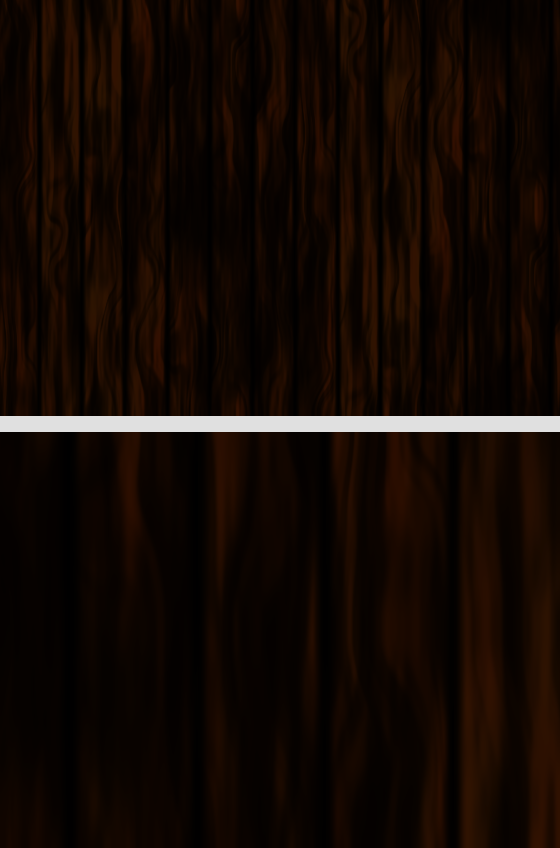
Top, the full canvas; bottom, a detail of the centre.
A WebGL 2 fragment shader for this texture:

```glsl
#version 300 es
precision highp float;

uniform vec2 u_resolution;
out vec4 fragColor;

// Layout, in canvas heights
const float PLANK_WIDTH = 0.1025;
const float FIRST_SEAM = 0.0947;
const float GRAIN_PERIOD = 1.018;
const float PLANKS_PER_SET = 7.0;

const vec3 SHADOW = vec3(0.010, 0.002, 0.0);
const vec3 RED_BROWN = vec3(0.215, 0.064, 0.002);
const vec3 OLIVE_BROWN = vec3(0.175, 0.078, 0.004);

// Brightness of each plank in a set
const float TONES[7] = float[7](0.72, 0.98, 1.18, 0.72, 0.76, 0.82, 0.76);

float hash(ivec2 cell, int seed) {
    uint n = uint(cell.x + 64) * 1597334677u
           ^ uint(cell.y + 64) * 3812015801u
           ^ uint(seed + 1) * 2798796415u;
    n = (n ^ (n >> 15)) * 2246822519u;
    n = (n ^ (n >> 13)) * 3266489917u;
    return float((n ^ (n >> 16)) >> 8) / 16777216.0;
}

// Value noise that wraps vertically after the given number of rows
float wrapNoise(vec2 p, int rows, int seed) {
    vec2 base = floor(p);
    vec2 f = p - base;
    f = f * f * f * (f * (f * 6.0 - 15.0) + 10.0);
    int x = int(base.x);
    int y0 = int(mod(base.y, float(rows)));
    int y1 = (y0 + 1) % rows;
    float low = mix(hash(ivec2(x, y0), seed), hash(ivec2(x + 1, y0), seed), f.x);
    float high = mix(hash(ivec2(x, y1), seed), hash(ivec2(x + 1, y1), seed), f.x);
    return mix(low, high, f.y);
}

// Noise on a plank: columns across its width, rows along its length
float plankNoise(vec2 uv, float columns, int rows, int seed) {
    return wrapNoise(uv * vec2(columns, float(rows)), rows, seed);
}

// Bent growth lines that close into arches
float growthLines(vec2 uv, int seed) {
    float bend = 0.65 * plankNoise(uv, 1.6, 6, seed)
               + 0.3 * plankNoise(uv, 2.7, 12, seed + 1);
    float level = uv.x + bend;
    float wide = wrapNoise(vec2(level * 5.0, uv.y * 3.0), 3, seed + 2);
    float thin = wrapNoise(vec2(level * 13.0, uv.y * 6.0), 6, seed + 3);
    return smoothstep(0.2, 0.85, 0.6 * wide + 0.4 * thin);
}

// Light and dark patches running along the plank
float patches(vec2 uv, int seed) {
    float n = 0.6 * plankNoise(uv, 2.4, 4, seed)
            + 0.4 * plankNoise(uv, 4.5, 8, seed + 1);
    return smoothstep(0.2, 0.75, n);
}

// Narrow straight streaks with a slight sway
float streaks(vec2 uv, int seed) {
    uv.x += 0.25 * plankNoise(uv, 1.2, 7, seed);
    return smoothstep(0.15, 0.85, plankNoise(uv, 9.0, 5, seed + 1));
}

float seamShade(float u, float inner, float outer) {
    return smoothstep(inner, outer, min(u, 1.0 - u));
}

vec3 plankColor(vec2 uv, int plank) {
    int seed = plank * 16;
    float tone = TONES[plank];
    float fibre = plankNoise(uv, 17.0, 22, seed + 8);
    float shade = tone * mix(0.22, 1.08, patches(uv, seed))
                * mix(0.3, 1.25, growthLines(uv, seed + 2))
                * mix(0.55, 1.5, streaks(uv, seed + 10))
                * mix(0.65, 1.35, fibre);
    float olive = 0.7 * plankNoise(uv, 4.0, 7, seed + 9) + 0.7 * (tone - 0.7);
    vec3 light = mix(RED_BROWN, OLIVE_BROWN, clamp(olive, 0.0, 1.0));
    // Soft shoulder keeps the brightest grain subdued
    shade = shade / (1.0 + 0.25 * shade * shade);
    return mix(SHADOW, light, shade);
}

void main() {
    vec2 p = gl_FragCoord.xy / u_resolution.y;

    // Each set of planks slides half a period along the grain
    float across = (p.x - FIRST_SEAM) / PLANK_WIDTH + 1.0;
    float index = floor(across);
    float set = floor(index / PLANKS_PER_SET);
    int plank = int(index - set * PLANKS_PER_SET);
    vec2 uv = vec2(across - index, fract(p.y / GRAIN_PERIOD - 0.5 * set));

    // Dark joints between planks
    vec3 color = plankColor(uv, plank);
    color *= mix(0.08, 1.0, seamShade(uv.x, 0.01, 0.11));
    fragColor = vec4(color, 1.0);
}
```
